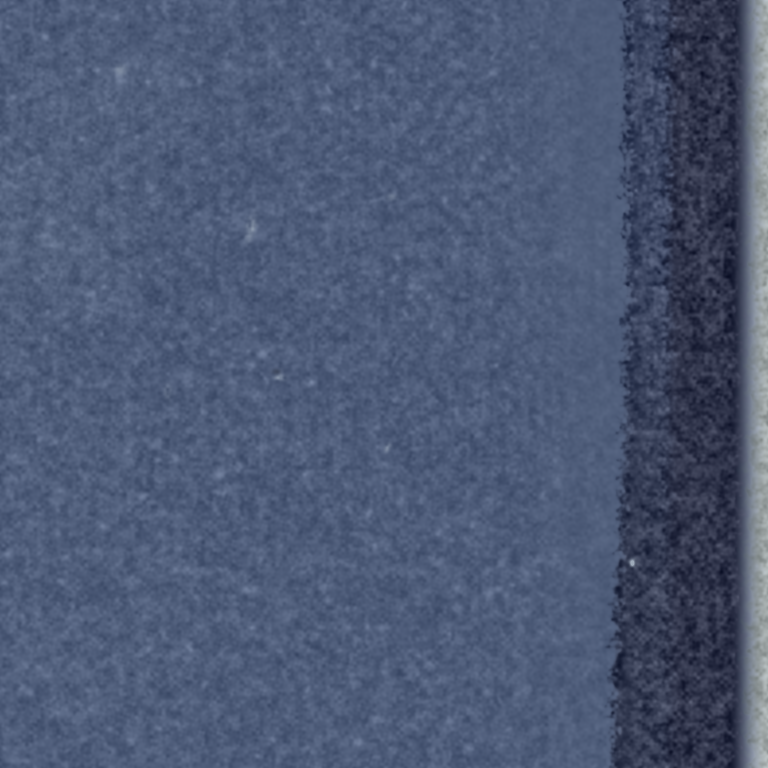
Write a WebGL 2 fragment shader that draws this texture.

```glsl
#version 300 es
precision highp float;
// Worn blue cloth with a dark spine band and a pale strip at the right.
// Soft vertical edges divide the colours; layered value noise gives the grain,
// and a jittered grid scatters pale specks over the cloth.

#define GRAIN_FREQ 82.0
#define CLOTH_GRAIN 0.125
#define BAND_GRAIN 0.30
#define SPECK_CELLS 52.0
#define SPECK_GAIN 0.095
#define WEAVE_GAIN 0.012
#define EDGE_ROUGHNESS 0.016
#define BAND_X 0.815
#define SPINE_X 0.872
#define PALE_X 0.970

uniform vec2 u_resolution;
out vec4 fragColor;

const vec3 CLOTH = vec3(0.298, 0.354, 0.470);
const vec3 CLOTH_WORN = vec3(0.355, 0.415, 0.515);
const vec3 BAND_BLUE = vec3(0.252, 0.292, 0.400);
const vec3 BAND_DARK = vec3(0.218, 0.245, 0.335);
const vec3 SPINE = vec3(0.190, 0.208, 0.295);
const vec3 PALE_EDGE = vec3(0.41, 0.45, 0.53);
const vec3 PALE = vec3(0.63, 0.66, 0.66);
const vec3 FLECK = vec3(0.62, 0.67, 0.73);

float hash(vec2 p) {
  return fract(sin(dot(p, vec2(127.1, 311.7))) * 43758.5453);
}

float noise(vec2 p) {
  vec2 cell = floor(p), f = fract(p);
  f = f * f * (3.0 - 2.0 * f);
  float low = mix(hash(cell), hash(cell + vec2(1, 0)), f.x);
  float high = mix(hash(cell + vec2(0, 1)), hash(cell + vec2(1, 1)), f.x);
  return mix(low, high, f.y);
}

// Signed noise summed over octaves, roughly -0.5 to 0.5.
float fbm(vec2 p) {
  float sum = 0.0, gain = 0.5;
  for (int i = 0; i < 3; i++) {
    sum += gain * (noise(p) - 0.5);
    p = mat2(1.5, 0.9, -0.9, 1.5) * p + 7.3;
    gain *= 0.75;
  }
  return sum;
}

// Soft vertical step centred on x = edge.
float side(float x, float edge, float halfWidth) {
  return smoothstep(edge - halfWidth, edge + halfWidth, x);
}

float bump(float d, float width) {
  return exp(-d * d / (width * width));
}

// Small slanted ellipse with a soft rim.
float fleck(vec2 p, vec2 centre, vec2 radius, float slant) {
  vec2 d = p - centre;
  d.x -= slant * d.y;
  return exp(-dot(d / radius, d / radius));
}

// Faint uneven specks, one per jittered cell, each stretched its own way.
float specks(vec2 p) {
  vec2 q = p * SPECK_CELLS, cell = floor(q);
  float sum = 0.0;
  for (int j = -1; j <= 1; j++)
    for (int i = -1; i <= 1; i++) {
      vec2 id = cell + vec2(i, j);
      vec2 centre = id + vec2(hash(id + 3.1), hash(id + 8.7));
      vec2 radius = mix(vec2(0.16), vec2(0.36), vec2(hash(id + 5.5), hash(id + 6.3)));
      float strength = pow(hash(id + 1.9), 2.5);
      sum += strength * fleck(q, centre, radius, hash(id + 2.7) - 0.5);
    }
  return sum;
}

void main() {
  vec2 uv = gl_FragCoord.xy / u_resolution;
  float grain = fbm(uv * GRAIN_FREQ);
  float fine = noise(uv * GRAIN_FREQ * 2.4 + 31.0) - 0.5;
  float rough = EDGE_ROUGHNESS * (grain + 0.5 * fine);

  // Cloth: worn upper left, calmer near the band, faint vertical weave.
  float calm = side(uv.x, 0.72, 0.12) * mix(0.45, 0.80, uv.y);
  float worn = 0.35 * fleck(uv, vec2(0.02, 0.70), vec2(0.14, 0.12), 0.0)
             + 0.22 * fleck(uv, vec2(0.14, 0.88), vec2(0.15, 0.14), 0.0)
             + 0.18 * (1.0 - uv.x) * (1.0 - uv.y)
             + 0.20 * side(uv.x, 0.74, 0.10) + 0.28 * fbm(uv * 9.0);
  vec3 cloth = mix(CLOTH, CLOTH_WORN, clamp(worn, 0.0, 1.0));
  cloth += (1.0 - calm) * (CLOTH_GRAIN * (grain + 0.55 * fine) + SPECK_GAIN * specks(uv));
  cloth += WEAVE_GAIN * (noise(vec2(uv.x * 110.0, uv.y * 6.0)) - 0.5);

  // Band: bluer at the top, with dark broken seams at both sides.
  float bandX = BAND_X - 0.018 * (1.0 - smoothstep(0.0, 0.55, uv.y)) + rough;
  vec3 band = mix(BAND_DARK, BAND_BLUE, smoothstep(0.20, 0.75, uv.y));
  band -= 0.045 * bump(uv.x - bandX - 0.010, 0.009);
  band -= 0.030 * bump(uv.x - SPINE_X - rough, 0.006);
  band = mix(band, SPINE, side(uv.x, SPINE_X + rough, 0.010));
  band -= 0.035 * bump(uv.x - 0.955, 0.012);
  band += BAND_GRAIN * (0.75 * grain + 0.45 * fine);

  // Pale strip: blue-grey at its inner side, mottled all along.
  float paleX = PALE_X - 0.004 * (1.0 - uv.y) + rough;
  vec3 pale = mix(PALE_EDGE, PALE, side(uv.x, paleX + 0.014, 0.016));
  pale += 0.26 * grain + 0.14 * fine;

  vec3 color = mix(cloth, band, side(uv.x, bandX, 0.008));
  color = mix(color, pale, side(uv.x, paleX, 0.012));

  // Distinct chips, and one dark pit beside a chip.
  color *= 1.0 - 0.25 * fleck(uv, vec2(0.360, 0.516), vec2(0.006, 0.004), 0.0);
  float chips = 0.60 * fleck(uv, vec2(0.327, 0.704), vec2(0.006, 0.015), 0.2)
              + 0.55 * fleck(uv, vec2(0.365, 0.508), vec2(0.007, 0.004), 0.0)
              + 0.50 * fleck(uv, vec2(0.505, 0.417), vec2(0.004, 0.005), 0.3)
              + 0.40 * fleck(uv, vec2(0.510, 0.743), vec2(0.006, 0.004), 0.0)
              + 0.35 * fleck(uv, vec2(0.157, 0.909), vec2(0.008, 0.007), 0.0)
              + 0.35 * fleck(uv, vec2(0.219, 0.488), vec2(0.005, 0.009), 0.0)
              + 0.95 * fleck(uv, vec2(0.824, 0.267), vec2(0.005, 0.005), 0.0);
  color = mix(color, FLECK, clamp(chips * (1.0 + 1.5 * fine), 0.0, 1.0));

  fragColor = vec4(clamp(color, 0.0, 1.0), 1.0);
}
```
